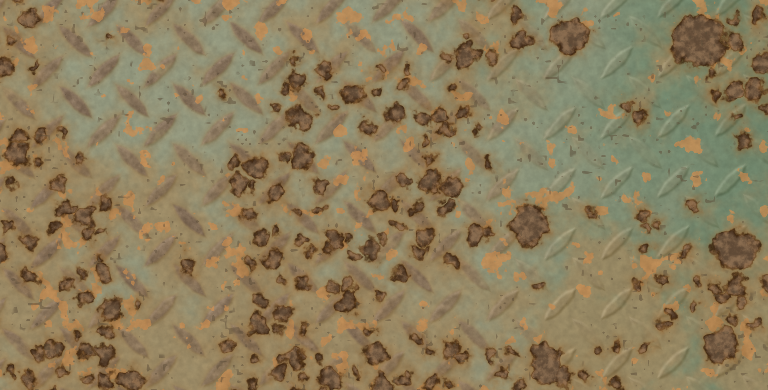
Reproduce this texture procedurally as a Shadertoy shader.

```glsl
// Worn green tread plate: crossed raised lugs, tan staining, rust pits and chipped paint.

float hash(vec2 p) {
    vec3 q = fract(vec3(p.xyx) * 0.1031);
    q += dot(q, q.yzx + 33.33);
    return fract((q.x + q.y) * q.z);
}

float noise(vec2 p) {
    vec2 i = floor(p), f = fract(p);
    f = f * f * (3.0 - 2.0 * f);
    return mix(mix(hash(i), hash(i + vec2(1, 0)), f.x),
               mix(hash(i + vec2(0, 1)), hash(i + vec2(1, 1)), f.x), f.y);
}

float fbm(vec2 p) {
    float sum = 0.0, amp = 0.53;
    for (int i = 0; i < 4; i++) {
        sum += amp * noise(p);
        p = mat2(1.6, 1.2, -1.2, 1.6) * p + 7.3;
        amp *= 0.5;
    }
    return sum;
}

// Distance to one lattice of slanted lugs; slant is +1 or -1
float lugs(vec2 p, vec2 origin, float slant, out vec2 id) {
    vec2 pitch = vec2(0.146, 0.1545);
    vec2 g = (p - origin) / pitch + 0.5;
    id = floor(g) + 40.0 + 20.0 * slant;
    vec2 q = (fract(g) - 0.5) * pitch;
    float along = (q.x + slant * q.y) * 0.7071 / 0.054;
    float across = (q.x - slant * q.y) * 0.7071;
    return abs(across) - 0.0125 * (1.0 - pow(abs(along), 2.6));
}

float plate(vec2 p, out vec2 id) {
    vec2 idA, idB;
    float a = lugs(p, vec2(0.850, 0.520), 1.0, idA);
    float b = lugs(p, vec2(0.777, 0.597), -1.0, idB);
    id = a < b ? idA : idB;
    return min(a, b);
}

// Chance of a pit: small ones cluster, big ones keep to the right
float pitChance(vec2 c, float big) {
    float cluster = smoothstep(0.5, 0.68, noise(c * 5.5 + 3.7) + 0.12 * smoothstep(0.4, 0.0, c.y));
    return mix(0.06 + 0.72 * cluster, 0.75 * smoothstep(1.2, 1.35, c.x), big);
}

// Distance to randomly scattered round pits
float pits(vec2 p, float cell, vec2 radii, float big) {
    float d = 1.0;
    for (int j = -1; j <= 1; j++)
    for (int i = -1; i <= 1; i++) {
        vec2 id = floor(p / cell) + vec2(i, j);
        vec2 s = id + 50.0 + 31.0 * big;
        vec2 c = (id + 0.15 + 0.7 * vec2(hash(s), hash(s + 17.0))) * cell;
        float h = hash(s + 41.0);
        if (hash(s + 73.0) < pitChance(c, big))
            d = min(d, length(p - c) - mix(radii.x, radii.y, h * h));
    }
    return d;
}

void mainImage(out vec4 fragColor, in vec2 fragCoord) {
    vec2 p = fragCoord / iResolution.y;
    float aa = 1.5 / iResolution.y;
    float broad = fbm(p * 4.0), mid = fbm(p * 17.0 + 9.0), fine = fbm(p * 80.0);
    vec2 warp = vec2(fbm(p * 38.0), fbm(p * 38.0 + 23.0)) - 0.5;

    // Faded paint, greener to the right, stained tan at left and bottom
    float right = smoothstep(1.1, 1.9, p.x + 0.7 * (broad - 0.5));
    vec3 col = mix(vec3(0.57, 0.59, 0.49), vec3(0.41, 0.51, 0.41), 0.85 * right);
    float stain = 0.62 * smoothstep(0.65, 0.0, p.y) + 0.4 * smoothstep(0.7, 0.0, p.x)
                + 1.7 * (broad - 0.45) + 1.1 * (mid - 0.5);
    col = mix(col, vec3(0.61, 0.53, 0.38), 0.85 * smoothstep(0.0, 0.8, stain));

    // Raised lugs: bare brown metal at left, still painted at right
    vec2 id, other;
    vec2 lp = p + vec2(0.0, -0.018 * (p.x - 0.85)) + 0.006 * warp;
    float lug = plate(lp, id);
    float lit = plate(lp + vec2(-0.004, 0.005), other);
    float bare = 1.0 - smoothstep(1.1, 1.5, p.x + 0.35 * (broad - 0.5));
    float body = 1.0 - smoothstep(-aa, aa + 0.002, lug);
    float halo = exp(-max(lug, 0.0) * 110.0);
    col = mix(col, vec3(0.60, 0.49, 0.33), halo * (0.12 + 0.5 * bare));
    float wear = (0.65 + 0.35 * hash(id)) * smoothstep(0.2, 0.5, mid + 0.1 * bare);
    vec3 metal = mix(vec3(0.43, 0.35, 0.28), vec3(0.56, 0.48, 0.40), fine);
    col = mix(col, metal, body * wear * (0.08 + 0.85 * bare));
    float relief = smoothstep(-0.005, 0.005, lit) - smoothstep(-0.005, 0.005, lug);
    col += relief * mix(0.10, 0.06, bare);

    // Chips showing orange primer
    float chip = smoothstep(0.67, 0.71, fbm(p * 24.0 + 61.0) + 0.06 * (fine - 0.5));
    col = mix(col, vec3(0.76, 0.54, 0.32), 0.8 * chip);

    // Rust pits with an orange bleed, dark rim and crusty centre
    vec2 rp = p + 0.045 * warp;
    float rust = min(pits(rp, 0.062, vec2(0.010, 0.030), 0.0),
                     pits(rp, 0.25, vec2(0.040, 0.068), 1.0));
    float bleed = exp(-max(rust, 0.0) * 75.0);
    col = mix(col, vec3(0.57, 0.42, 0.24), 0.75 * bleed * (0.5 + mid));
    vec3 crust = mix(vec3(0.30, 0.21, 0.14), vec3(0.54, 0.41, 0.29), smoothstep(0.25, 0.75, fine));
    crust = mix(crust, vec3(0.47, 0.39, 0.31), 0.45 * smoothstep(0.004, 0.016, -rust));
    col = mix(col, crust, 0.92 * (1.0 - smoothstep(-aa, aa + 0.002, rust)));
    col -= 0.10 * exp(-pow(rust / 0.0035, 2.0));

    // Dark specks and surface grain
    float speck = smoothstep(0.82, 0.9, noise(p * 95.0 + 5.0)) * smoothstep(0.45, 0.6, mid);
    col = mix(col, vec3(0.36, 0.30, 0.22), 0.5 * speck);
    col *= 0.92 + 0.16 * fine;
    fragColor = vec4(clamp(col, 0.0, 1.0), 1.0);
}
```
